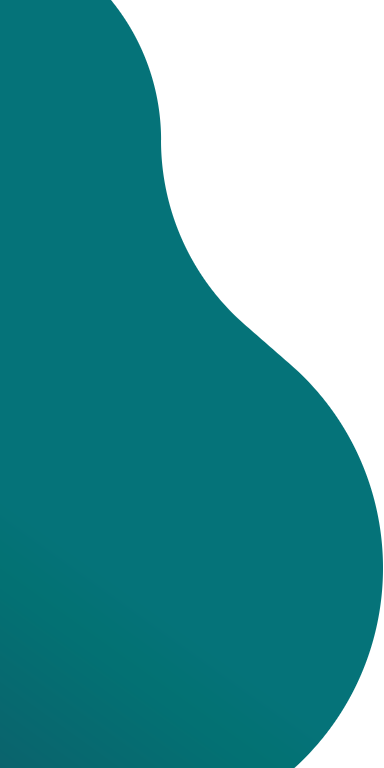
Write a Shadertoy shader that draws this background.

```glsl
// Layout units: canvas width = 1, canvas height = 2
const vec2 CANVAS = vec2(1.0, 2.0);

const vec3 WHITE = vec3(1.0);
const vec3 TEAL = vec3(0.020, 0.450, 0.474);
const vec3 GREEN_TEAL = vec3(0.010, 0.445, 0.452);
const vec3 DEEP_TEAL = vec3(0.040, 0.388, 0.425);

const vec2 TOP_CENTER = vec2(-0.156, 1.635);
const float TOP_RADIUS = 0.5755;
const vec2 WAIST_CENTER = vec2(1.0573, 1.635);
const float WAIST_RADIUS = 0.638;
const vec2 BELLY_CENTER = vec2(0.2943, 0.5208);
const float BELLY_RADIUS = 0.7031;

const vec2 SHADE_ORIGIN = vec2(0.0, 0.724);
const vec2 SHADE_DIRECTION = vec2(-0.58, -0.81);
const float GREEN_DEPTH = 0.18;
const float DEEP_DEPTH = 0.59;

// Unit normal of the straight edge tangent to both belly and waist
vec2 tangentNormal() {
    vec2 span = WAIST_CENTER - BELLY_CENTER;
    float c = min((WAIST_RADIUS + BELLY_RADIUS) / length(span), 1.0);
    float s = sqrt(1.0 - c * c);
    vec2 axis = normalize(span);
    return vec2(c * axis.x + s * axis.y, c * axis.y - s * axis.x);
}

// Signed distance near the wavy edge, negative inside the teal area
float waveDistance(vec2 p) {
    vec2 normal = tangentNormal();
    vec2 bellyJoin = BELLY_CENTER + BELLY_RADIUS * normal;
    vec2 waistJoin = WAIST_CENTER - WAIST_RADIUS * normal;

    if (p.y > TOP_CENTER.y) return length(p - TOP_CENTER) - TOP_RADIUS;
    if (p.y > waistJoin.y) return WAIST_RADIUS - length(p - WAIST_CENTER);
    if (p.y > bellyJoin.y) return dot(p - bellyJoin, normal);
    return length(p - BELLY_CENTER) - BELLY_RADIUS;
}

// Diagonal shading that deepens toward the lower left corner
vec3 tealShade(vec2 p) {
    float depth = dot(p - SHADE_ORIGIN, SHADE_DIRECTION);
    vec3 color = mix(TEAL, GREEN_TEAL, smoothstep(0.0, GREEN_DEPTH, depth));
    float deep = clamp((depth - GREEN_DEPTH) / (DEEP_DEPTH - GREEN_DEPTH), 0.0, 1.0);
    return mix(color, DEEP_TEAL, deep);
}

void mainImage(out vec4 fragColor, in vec2 fragCoord) {
    vec2 p = fragCoord / iResolution.xy * CANVAS;
    float pixel = CANVAS.y / iResolution.y;
    float inside = clamp(0.5 - waveDistance(p) / pixel, 0.0, 1.0);
    fragColor = vec4(mix(WHITE, tealShade(p), inside), 1.0);
}
```
